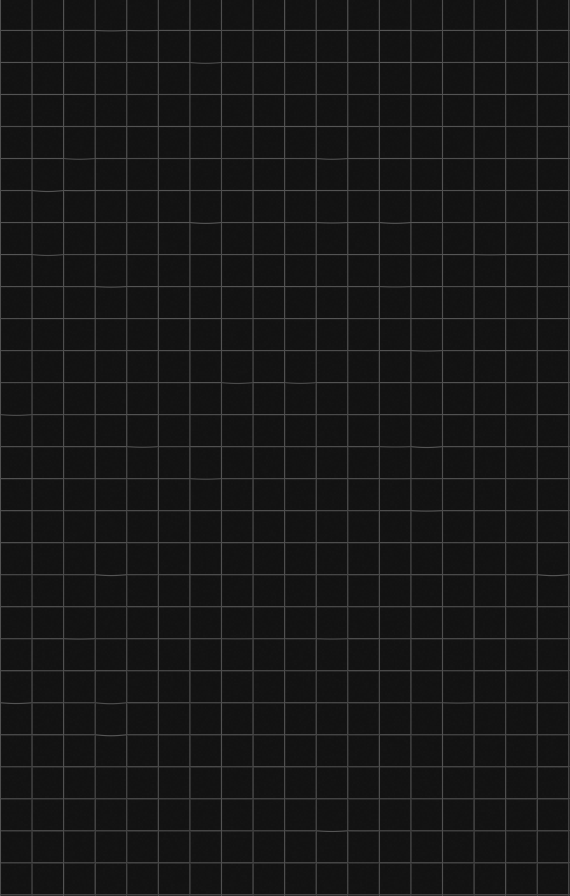
Give the GLSL for this pattern, as a WebGL 2 fragment shader.

```glsl
#version 300 es
precision highp float;

uniform vec2 u_resolution;
out vec4 fragColor;

float hash(vec2 p) {
    p = fract(p * vec2(0.1031, 0.1137));
    p += dot(p, p.yx + 33.33);
    return fract((p.x + p.y) * p.x * 43.17);
}

// Share of one pixel covered by a line of the given width
float lineCoverage(float dist, float width, float pixel) {
    return clamp(0.5 * (width + pixel) - abs(dist), 0.0, min(width, pixel)) / pixel;
}

void main() {
    float pixel = 1.0 / u_resolution.y;
    vec2 p = gl_FragCoord.xy * pixel;

    // Lattice of nearly square cells
    vec2 pitch = vec2(0.03524, 0.03573);
    vec2 grid = (p - vec2(0.0005, 0.0013)) / pitch;
    vec2 nearest = floor(grid + 0.5);
    vec2 cell = floor(grid);
    vec2 dist = (grid - nearest) * pitch;

    // A few horizontal segments sag slightly between crossings
    vec2 segment = vec2(cell.x, nearest.y);
    float sag = 0.0011 * smoothstep(0.9, 1.0, hash(segment + 7.0));
    dist.y += sag * sin(3.14159 * fract(grid.x));

    // Thin lines with uneven strength per segment
    float vertical = lineCoverage(dist.x, 0.00128, pixel);
    float horizontal = lineCoverage(dist.y, 0.00128, pixel);
    vertical *= 0.93 + 0.14 * hash(vec2(nearest.x, cell.y) + 31.0);
    horizontal *= 0.9 + 0.2 * hash(segment + 53.0);
    float ink = max(vertical, horizontal);

    // Charcoal ground with faint grain
    float grain = hash(floor(p * 512.0) + 11.0) - 0.5;
    vec3 ground = vec3(0.073 + 0.008 * grain);
    vec3 lineGrey = vec3(0.315);

    fragColor = vec4(mix(ground, lineGrey, ink), 1.0);
}
```
